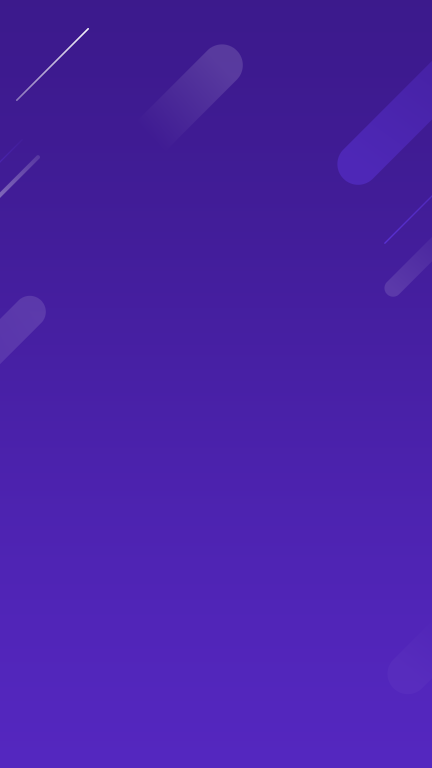
This background is drawn by a WebGL 1 fragment shader. Its source:

```glsl
precision highp float;
// A violet vertical gradient crossed by soft diagonal streaks.
// Each streak is a 45 degree capsule distance field whose opacity
// runs from its head to its tail.

uniform vec2 u_resolution;

// Blends a capsule over base; run is the signed x and y step from head to tail.
vec3 streak(vec3 base, vec2 p, vec2 head, float run, float radius,
            vec3 paint, float headAlpha, float tailAlpha) {
  vec2 axis = vec2(run);
  vec2 offset = p - head;
  float along = clamp(dot(offset, axis) / dot(axis, axis), 0.0, 1.0);
  float dist = length(offset - axis * along) - radius;
  float coverage = clamp(0.5 - dist * u_resolution.x, 0.0, 1.0);
  return mix(base, paint, coverage * mix(headAlpha, tailAlpha, along));
}

void main() {
  // Canvas units: width 1, height 16/9
  vec2 uv = gl_FragCoord.xy / u_resolution;
  vec2 p = uv * vec2(1.0, 16.0 / 9.0);

  // Background, flattening slightly at both ends
  float depth = 1.0 - uv.y;
  float blend = mix(depth, smoothstep(0.0, 1.0, depth), 0.5);
  vec3 color = mix(vec3(0.235, 0.1, 0.55), vec3(0.33, 0.152, 0.75), blend);

  vec3 white = vec3(1.0);
  vec3 violet = vec3(0.36, 0.2, 0.85);

  // Wide capsules
  color = streak(color, p, vec2(0.514, 1.627), -0.165, 0.048, white, 0.14, 0.0);
  color = streak(color, p, vec2(0.829, 1.398), 0.25, 0.048, violet, 0.5, 0.25);
  color = streak(color, p, vec2(0.069, 1.056), -0.12, 0.037, white, 0.12, 0.09);
  color = streak(color, p, vec2(0.910, 1.111), 0.12, 0.020, white, 0.12, 0.03);
  color = streak(color, p, vec2(0.944, 0.218), 0.10, 0.047, white, 0.03, 0.0);

  // Thin lines
  color = streak(color, p, vec2(0.204, 1.711), -0.165, 0.002, white, 0.95, 0.4);
  color = streak(color, p, vec2(0.088, 1.414), -0.10, 0.0045, white, 0.13, 0.35);
  color = streak(color, p, vec2(0.051, 1.454), -0.06, 0.0015, violet, 0.1, 0.4);
  color = streak(color, p, vec2(0.891, 1.215), 0.13, 0.0016, violet, 0.9, 0.5);

  gl_FragColor = vec4(color, 1.0);
}
```
